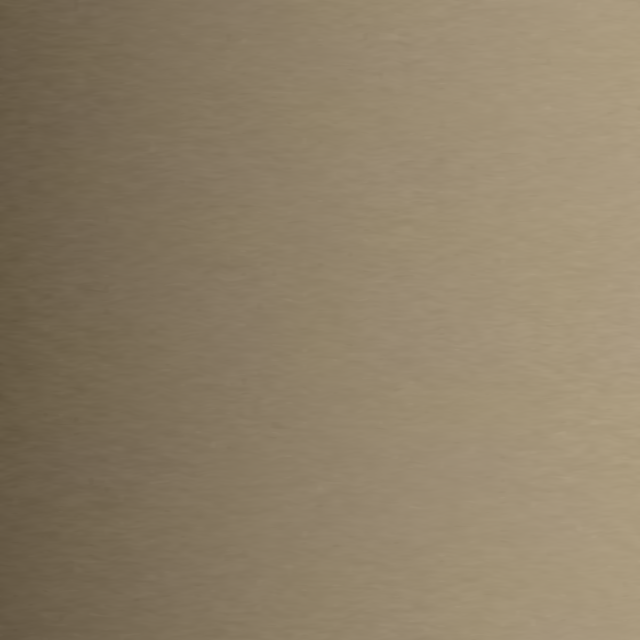
Give the GLSL for this texture, as a WebGL 2 fragment shader.

```glsl
#version 300 es
precision highp float;

uniform vec2 u_resolution;
out vec4 fragColor;

// Sheen across the metal
const vec3 SHADE_COLOR = vec3(0.402, 0.352, 0.274);
const vec3 LIGHT_COLOR = vec3(0.668, 0.606, 0.500);
const float SHEEN_CURVE = 0.50;
const float SHEEN_TILT = 0.025;

// Brushed grain, in cells per canvas
const vec2 GRAIN_CELLS = vec2(38.0, 150.0);
const int GRAIN_LAYERS = 3;
const float GRAIN_GROWTH = 1.45;
const float GRAIN_FADE = 0.9;
const float GRAIN_STRENGTH = 0.043;
const float GRAIN_WAVER = 0.005;

// Broad stains and sparse flecks
const vec2 STAIN_CELLS = vec2(8.0, 11.0);
const vec3 STAIN_TINT = vec3(0.001, 0.002, -0.005);
const float CLOUD_STRENGTH = 0.005;
const vec2 FLECK_CELLS = vec2(42.0, 130.0);
const float FLECK_STRENGTH = 0.014;

// Integer hash of a lattice point, 0 to 1
float hash(ivec2 cell, int seed) {
    uint h = uint(cell.x) * 1597334677u ^ uint(cell.y) * 3812015801u;
    h ^= uint(seed) * 2654435769u;
    h = (h ^ (h >> 16)) * 2246822519u;
    h = (h ^ (h >> 13)) * 3266489917u;
    h ^= h >> 16;
    return float(h >> 8) / 16777216.0;
}

// Smooth value noise, 0 to 1
float valueNoise(vec2 p, int seed) {
    ivec2 cell = ivec2(floor(p));
    vec2 f = fract(p);
    f = f * f * (3.0 - 2.0 * f);
    float low = mix(hash(cell, seed), hash(cell + ivec2(1, 0), seed), f.x);
    float high = mix(hash(cell + ivec2(0, 1), seed), hash(cell + ivec2(1, 1), seed), f.x);
    return mix(low, high, f.y);
}

// Layered horizontal streaks around zero; layers finer than a pixel fade out
float brushedGrain(vec2 uv, float pixel) {
    float sum = 0.0;
    float weight = 1.0;
    float total = 0.0;
    vec2 cells = GRAIN_CELLS;
    for (int i = 0; i < GRAIN_LAYERS; i++) {
        float visible = 1.0 - smoothstep(0.7, 1.3, cells.y * pixel);
        sum += weight * visible * (valueNoise(uv * cells, i) - 0.5);
        total += weight;
        weight *= GRAIN_FADE;
        cells *= GRAIN_GROWTH;
    }
    return sum / total;
}

void main() {
    vec2 uv = gl_FragCoord.xy / u_resolution;
    float pixel = 1.0 / u_resolution.y;

    // Light rising from left to right, leaning slightly at the top
    float x = uv.x + SHEEN_TILT * (uv.y - 0.5);
    float sheen = x * (1.0 + SHEEN_CURVE - SHEEN_CURVE * x);
    vec3 color = mix(SHADE_COLOR, LIGHT_COLOR, sheen);

    // Cloudy tone and warm or cool stains
    float stain = valueNoise(uv * STAIN_CELLS, 11) - 0.5;
    float cloud = valueNoise(uv * STAIN_CELLS * vec2(1.5, 3.0), 12) - 0.5;
    color += STAIN_TINT * stain * 2.0 + CLOUD_STRENGTH * cloud;

    // Fine streaks with a slight waver and uneven depth
    float waver = valueNoise(uv * vec2(36.0, 28.0), 13) - 0.5;
    vec2 grainUv = uv + vec2(0.0, GRAIN_WAVER * waver);
    float depth = mix(0.65, 1.25, valueNoise(uv * STAIN_CELLS, 14));
    color += GRAIN_STRENGTH * depth * brushedGrain(grainUv, pixel);

    // Rare pale and dark flecks
    float fleck = valueNoise(grainUv * FLECK_CELLS, 15);
    float pale = smoothstep(0.88, 1.0, fleck);
    float dark = 1.0 - smoothstep(0.0, 0.12, fleck);
    color += FLECK_STRENGTH * (pale - dark);

    fragColor = vec4(color, 1.0);
}
```
